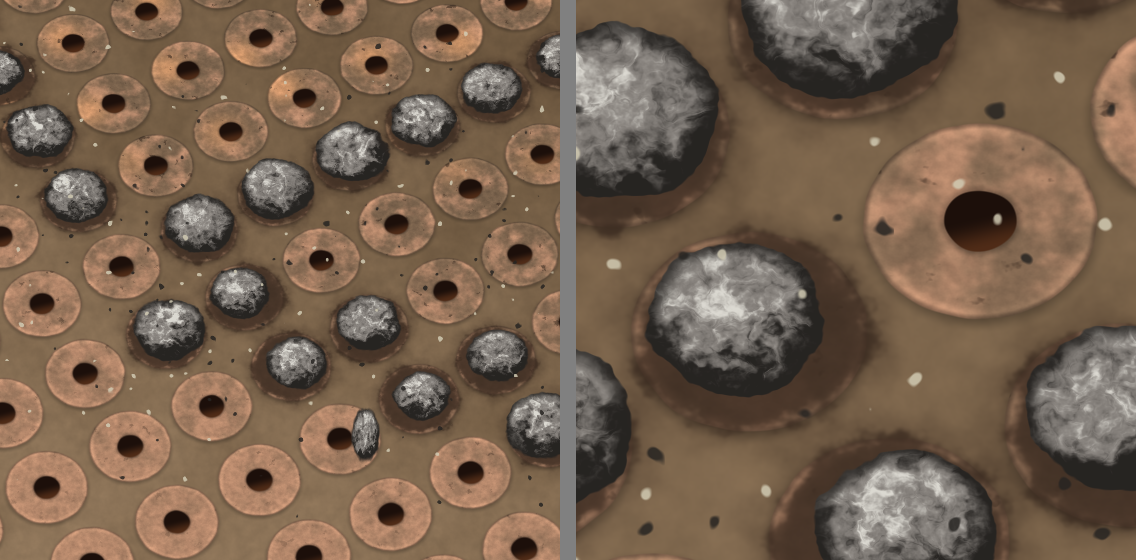
Left, the full canvas; right, a detail of the centre.
A Shadertoy shader for this texture:

```glsl
const vec3 BOARD = vec3(0.57, 0.47, 0.36);
const vec3 BOARD_DARK = vec3(0.43, 0.345, 0.25);
const vec3 COPPER = vec3(0.73, 0.545, 0.43);
const vec3 TARNISH = vec3(0.47, 0.38, 0.295);
const vec3 GLINT = vec3(0.90, 0.64, 0.44);
const vec3 HOLE = vec3(0.11, 0.06, 0.04);
const vec3 HOLE_WALL = vec3(0.31, 0.17, 0.09);
const vec3 FLUX = vec3(0.22, 0.16, 0.12);
const vec3 SOOT = vec3(0.15, 0.14, 0.13);
const vec3 METAL = vec3(0.53, 0.51, 0.49);
const vec3 SHINE = vec3(0.86, 0.85, 0.82);

// Perspective lattice, y pointing down
const vec2 ORIGIN = vec2(0.574, 0.465);
const vec2 STEP_I = vec2(0.1423, -0.0600);
const vec2 STEP_J = vec2(0.0732, 0.1107);
const vec2 DEPTH = vec2(0.01115, -0.0185);
const float PAD_RADIUS = 0.0695;
const float HOLE_RADIUS = 0.31;
const float CRUMB_GRID = 44.0;

vec2 hash2(vec2 p) {
    vec3 v = fract(p.xyx * vec3(0.1031, 0.1030, 0.0973));
    v += dot(v, v.yzx + 33.33);
    return fract((v.xx + v.yz) * v.zy);
}

float gradientNoise(vec2 p) {
    vec2 c = floor(p), f = p - c;
    vec2 u = f * f * f * (f * (f * 6.0 - 15.0) + 10.0);
    vec2 e = vec2(0.0, 1.0);
    float a = dot(hash2(c) * 2.0 - 1.0, f);
    float b = dot(hash2(c + e.yx) * 2.0 - 1.0, f - e.yx);
    float d = dot(hash2(c + e) * 2.0 - 1.0, f - e);
    float g = dot(hash2(c + 1.0) * 2.0 - 1.0, f - 1.0);
    return mix(mix(a, b, u.x), mix(d, g, u.x), u.y);
}

float fbm(vec2 p) {
    float sum = 0.0, amp = 0.7;
    for (int k = 0; k < 4; k++) {
        sum += amp * gradientNoise(p);
        p = mat2(1.6, 1.2, -1.2, 1.6) * p + 7.3;
        amp *= 0.55;
    }
    return sum;
}

// Joints follow a column, a row and a descending staircase
bool isSoldered(vec2 id) {
    float stair = id.y - id.x;
    return (id.x == -2.0 && id.y <= -2.0) || (id.y == -1.0 && id.x >= -1.0)
        || (id.y >= 0.0 && id.x >= -2.0 && (stair == 1.0 || stair == 2.0));
}

float disc(float d, float radius, float soft) {
    return 1.0 - smoothstep(radius - soft, radius + soft, d);
}

vec3 drawPad(vec3 col, vec2 q, vec2 p, vec2 seed, float soft) {
    float r = length(q) + 0.025 * gradientNoise(q * 3.0 + seed);
    col *= 1.0 - 0.3 * disc(length(q - vec2(0.0, 0.05)), 1.0, 0.1);
    // Wear grows toward the top right
    float grime = clamp(1.15 - 0.95 * p.y + 0.25 * p.x, 0.2, 1.0);
    float wear = smoothstep(-0.3, 0.35, fbm(q * 1.7 + seed) + 0.35 * grime - 0.2);
    vec3 pad = mix(COPPER, TARNISH, wear * grime);
    vec2 spot = q - (hash2(seed) - 0.5) * 1.3;
    pad = mix(pad, GLINT, 0.75 * exp(-3.5 * dot(spot, spot)) * disc(p.y, 0.3, 0.15));
    pad *= 1.0 + 0.22 * fbm(q * 6.0 + seed);
    pad = mix(pad, FLUX, 0.6 * grime * smoothstep(0.25, 0.42, fbm(q * 3.2 - seed)));
    pad *= 1.0 + 0.1 * smoothstep(0.85, 0.94, r) - 0.35 * smoothstep(0.94, 1.0, r);
    pad *= 1.0 - 0.3 * disc(r, HOLE_RADIUS + 0.03, 0.05);
    vec3 hole = mix(HOLE, HOLE_WALL, smoothstep(-0.05, 0.3, q.y + 0.3 * q.x));
    pad = mix(pad, hole, disc(r, HOLE_RADIUS, soft));
    return mix(col, pad, disc(r, 1.0, soft));
}

vec3 drawSolder(vec3 col, vec2 q, vec2 offset, vec2 size, vec2 seed, float soft) {
    vec2 s = (q - offset) / size;
    float r = length(s) + 0.22 * fbm(s * 1.3 + seed);
    // Crumpled dome lit from above
    vec2 bump = vec2(fbm(s * 1.8 + seed), fbm(s * 1.8 - seed));
    vec3 n = normalize(vec3(s + 0.9 * bump, sqrt(max(0.05, 1.0 - r * r))));
    float tone = 0.62 * dot(n, normalize(vec3(-0.15, -0.4, 0.8)));
    tone += 0.75 * fbm(n.xy * 2.2 + seed) + 0.3 * fbm(s * 5.0 + seed);
    vec3 metal = mix(SOOT, METAL, smoothstep(0.05, 0.55, tone));
    metal = mix(metal, SHINE, smoothstep(0.5, 0.85, tone));
    metal = mix(metal, SOOT, 0.75 * smoothstep(0.78, 1.0, r));
    return mix(col, metal, disc(r, 1.0, soft / size.x));
}

// Flakes of metal and soot around the joints
vec3 drawCrumbs(vec3 col, vec2 p) {
    vec2 g = p * CRUMB_GRID, id = floor(g);
    vec2 pick = hash2(id + 91.0), place = hash2(id + 17.0);
    float present = step(pick.x, 0.17 * exp(-9.0 * (p.y - 0.43) * (p.y - 0.43)));
    float d = length(g - id - 0.3 - 0.4 * place) + 0.3 * gradientNoise(g * 2.5);
    vec3 crumb = pick.y > 0.5 ? SHINE * vec3(0.95, 0.93, 0.85) : SOOT;
    return mix(col, crumb, 0.85 * present * disc(d, 0.08 + 0.16 * place.x * place.y, 0.06));
}

void mainImage(out vec4 fragColor, in vec2 fragCoord) {
    vec2 p = fragCoord / iResolution.xy;
    p.y = 1.0 - p.y;
    float soft = 1.2 / (iResolution.y * PAD_RADIUS);

    float shade = 0.8 - 0.75 * p.y + 0.3 * p.x + 0.6 * fbm(p * 6.0);
    vec3 col = mix(BOARD, BOARD_DARK, clamp(shade, 0.0, 1.0));
    col *= 1.0 + 0.1 * fbm(p * 45.0);

    mat2 basis = mat2(STEP_I - p * DEPTH.x, STEP_J - p * DEPTH.y);
    vec2 nearest = round(inverse(basis) * (p - ORIGIN));
    for (int j = -1; j <= 1; j++)
    for (int i = -1; i <= 1; i++) {
        vec2 id = nearest + vec2(i, j);
        float w = 1.0 + dot(DEPTH, id);
        vec2 centre = (ORIGIN + STEP_I * id.x + STEP_J * id.y) / w;
        vec2 q = (p - centre) * w / (PAD_RADIUS * vec2(1.0, 0.79 + 0.1 * centre.y));
        if (length(q) > 1.7) continue;
        vec2 seed = id * 13.7 + 200.0, rnd = hash2(seed + 5.0);
        col = drawPad(col, q, p, seed, soft);
        if (isSoldered(id)) {
            float ring = length(q) + 0.35 * fbm(q * 2.0 + seed);
            col = mix(col, FLUX, 0.4 * disc(ring, 1.1, 0.3) + 0.45 * disc(ring, 0.98, 0.08));
            vec2 offset = vec2(0.3 * rnd.x - 0.12, -0.1 - 0.12 * rnd.y);
            col = drawSolder(col, q, offset, vec2(mix(0.68, 0.98, rnd.y)), seed, soft);
        } else if (id == vec2(-1.0, 2.0)) {
            col = drawSolder(col, q, vec2(0.62, -0.1), vec2(0.33, 0.75), seed, soft);
        }
    }
    fragColor = vec4(clamp(drawCrumbs(col, p), 0.0, 1.0), 1.0);
}
```
